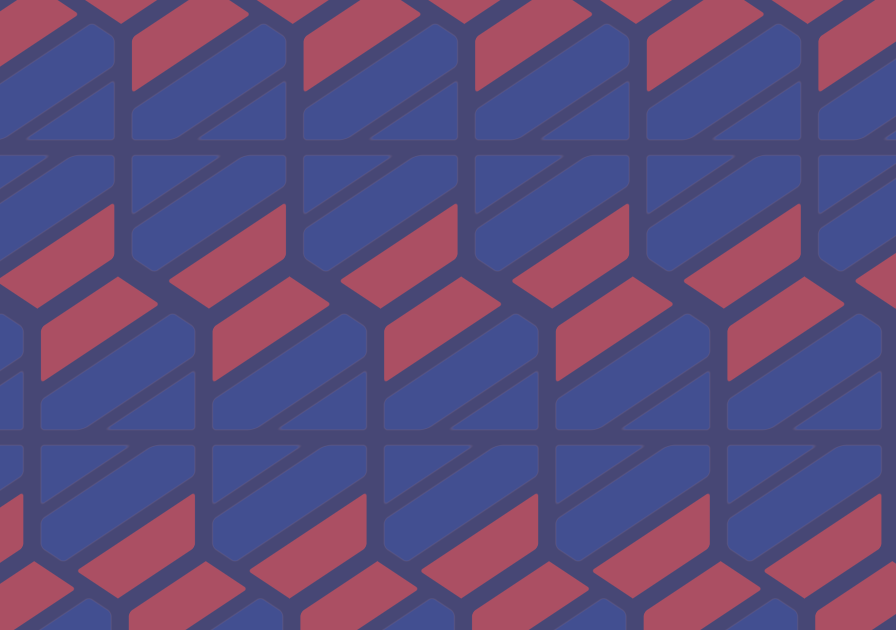
A WebGL 1 fragment shader for this pattern:

```glsl
precision highp float;
// Staggered rows of upright hexagons, each cut by a level bar and slanted bars
// into rounded panels: red at two opposite ends, blue between.
// Panels are rounded intersections of half planes, folded by point symmetry.

uniform vec2 u_resolution;

// Lengths are in units of 1 / VIEW_HEIGHT of the canvas height.
const float VIEW_HEIGHT = 540.0;
const vec2  ORIGIN = vec2(101.1, 165.0);      // centre of one hexagon
const float COLUMN_STEP = 147.1;
const vec2  ROW_OFFSET = vec2(78.0, 248.5);   // from an even row to an odd row
const vec2  PAIR_STEP = vec2(2.7, 492.5);     // from one pair of rows to the next

const float SLOPE = 0.664;                    // of all slanted edges
const float HALF_WIDTH = 66.0;
const float APEX = 138.0;
const float BAR_HALF = 6.6;
const float TRIANGLE_TOP = 14.0;              // heights where slanted edges cross x = 0
const float BAND_BOTTOM = 26.7;
const float BAND_TOP = 75.8;
const float RED_BOTTOM = 90.6;
const float CORNER = 3.0;
const float RIM_WIDTH = 0.7;
const float RIM_STRENGTH = 0.22;

const vec3 GROUND = vec3(0.28, 0.28, 0.46);
const vec3 BLUE = vec3(0.26, 0.31, 0.57);
const vec3 RED = vec3(0.67, 0.31, 0.39);
const vec3 RIM = vec3(0.53, 0.42, 0.52);

// Intersection of two distances with a rounded corner.
float roundMax(float a, float b) {
  vec2 d = vec2(a, b) + CORNER;
  return min(max(d.x, d.y), 0.0) + length(max(d, 0.0)) - CORNER;
}

// Distances to the red panels (x) and blue panels (y) of one hexagon.
vec2 hexagonPanels(vec2 p) {
  p *= p.y < 0.0 ? -1.0 : 1.0;
  float perp = inversesqrt(1.0 + SLOPE * SLOPE);
  float side = abs(p.x) - HALF_WIDTH;
  float roof = (p.y + SLOPE * abs(p.x) - APEX) * perp;
  float halfHexagon = roundMax(roundMax(side, roof), BAR_HALF - p.y);

  float slant = p.y - SLOPE * p.x;
  float red = roundMax(halfHexagon, (RED_BOTTOM - slant) * perp);
  float band = max(BAND_BOTTOM - slant, slant - BAND_TOP) * perp;
  float triangle = (slant - TRIANGLE_TOP) * perp;
  float blue = min(roundMax(halfHexagon, band), roundMax(halfHexagon, triangle));
  return vec2(red, blue);
}

void main() {
  float pixel = VIEW_HEIGHT / u_resolution.y;
  vec2 p = gl_FragCoord.xy * pixel - ORIGIN;

  // Nearest panels over the even and odd rows.
  vec2 panels = vec2(1000.0);
  for (int row = 0; row < 2; row++) {
    vec2 q = p - float(row) * ROW_OFFSET;
    q -= PAIR_STEP * floor(q.y / PAIR_STEP.y + 0.5);
    q.x = mod(q.x + 0.5 * COLUMN_STEP, COLUMN_STEP) - 0.5 * COLUMN_STEP;
    panels = min(panels, hexagonPanels(q));
  }

  // Flat fills with a faint rim along the blue edges.
  vec2 cover = 1.0 - smoothstep(vec2(-0.7 * pixel), vec2(0.7 * pixel), panels);
  vec3 color = mix(GROUND, BLUE, cover.y);
  color = mix(color, RED, cover.x);
  float rim = 1.0 - smoothstep(0.0, RIM_WIDTH + 0.5 * pixel, abs(panels.y));
  color = mix(color, RIM, RIM_STRENGTH * rim);
  gl_FragColor = vec4(color, 1.0);
}
```
